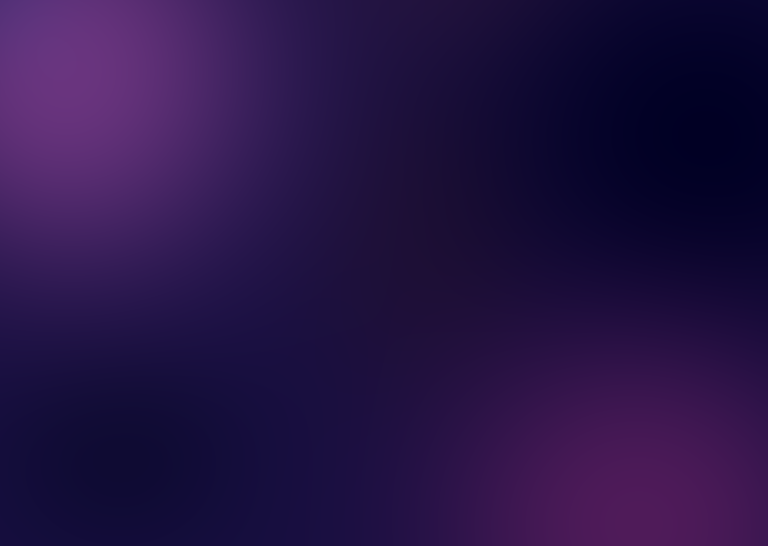
Write a Shadertoy shader that draws this background.

```glsl
// Soft round falloff: 1 at the centre, about 0.37 at the radius
float glow(vec2 p, vec2 centre, vec2 radius) {
    vec2 d = (p - centre) / radius;
    return exp(-pow(dot(d, d), 1.1));
}

void mainImage(out vec4 fragColor, in vec2 fragCoord) {
    // Height runs 0 to 1, width 0 to about 1.41
    vec2 p = fragCoord / iResolution.xy * vec2(1.4066, 1.0);

    // Indigo base, with a muted band through the middle
    vec3 color = vec3(0.088, 0.055, 0.250);
    color = mix(color, vec3(0.115, 0.060, 0.205), glow(p, vec2(0.80, 0.58), vec2(0.24, 0.32)));
    color = mix(color, vec3(0.150, 0.080, 0.240), 0.85 * glow(p, vec2(0.86, 1.05), vec2(0.28, 0.18)));

    // Dark pools
    color = mix(color, vec3(0.050, 0.040, 0.190), 0.9 * glow(p, vec2(0.22, 0.18), vec2(0.22, 0.20)));
    color = mix(color, vec3(0.000, 0.000, 0.140), glow(p, vec2(1.29, 0.73), vec2(0.38, 0.38)));

    // Magenta glow at lower right
    color = mix(color, vec3(0.310, 0.105, 0.350), glow(p, vec2(1.17, 0.04), vec2(0.36, 0.35)));

    // Violet glow at upper left, with a bluer fringe
    color = mix(color, vec3(0.190, 0.125, 0.350), 0.4 * glow(p, vec2(0.28, 0.84), vec2(0.38, 0.36)));
    color = mix(color, vec3(0.415, 0.205, 0.495), glow(p, vec2(0.12, 0.87), vec2(0.335, 0.35)));
    color += vec3(-0.030, 0.010, 0.015) * glow(p, vec2(0.0, 1.02), vec2(0.14, 0.14));

    fragColor = vec4(color, 1.0);
}
```
